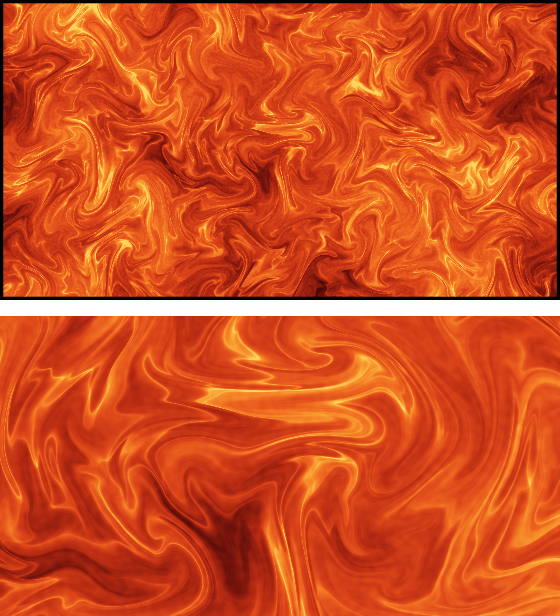
Top, the full canvas; bottom, a detail of the centre.
Write a Shadertoy shader that draws this texture.

```glsl
float hash(vec2 cell) {
    vec3 h = fract(cell.xyx * vec3(0.1031, 0.1030, 0.0973));
    h += dot(h, h.yzx + 33.33);
    return fract((h.x + h.y) * h.z);
}

float cornerSlope(vec2 cell, vec2 offset) {
    float angle = 6.2832 * hash(cell);
    return dot(vec2(cos(angle), sin(angle)), offset);
}

float gradientNoise(vec2 p) {
    vec2 cell = floor(p), f = p - cell;
    vec2 fade = f * f * f * (f * (f * 6.0 - 15.0) + 10.0);
    vec2 e = vec2(1.0, 0.0);
    float low = mix(cornerSlope(cell, f), cornerSlope(cell + e, f - e), fade.x);
    float high = mix(cornerSlope(cell + e.yx, f - e.yx),
                     cornerSlope(cell + e.xx, f - e.xx), fade.x);
    return mix(low, high, fade.y);
}

float fbm(vec2 p) {
    float sum = 0.0, amplitude = 1.0;
    for (int i = 0; i < 5; i++) {
        sum += amplitude * gradientNoise(p);
        p = mat2(1.6, 1.2, -1.2, 1.6) * p + 7.3;
        amplitude *= 0.55;
    }
    return sum;
}

// Divergence-free flow, which stretches detail into wisps
vec2 curl(vec2 p) {
    vec2 e = vec2(0.02, 0.0);
    float dx = gradientNoise(p + e) - gradientNoise(p - e);
    float dy = gradientNoise(p + e.yx) - gradientNoise(p - e.yx);
    return vec2(dy, -dx) / (2.0 * e.x);
}

// Thin bright rim, sharp on one side and glowing on the other
float filament(vec2 p) {
    float n = gradientNoise(p) + 0.25 * gradientNoise(p * 2.3 + 9.0);
    float patches = smoothstep(-0.2, 0.35, gradientNoise(p * 0.6 + 31.7));
    return patches * exp(-abs(n) * (n > 0.0 ? 32.0 : 13.0));
}

vec3 fireColor(float heat) {
    vec3 ramp[7] = vec3[7](
        vec3(0.27, 0.03, 0.03), vec3(0.50, 0.09, 0.05), vec3(0.72, 0.17, 0.07),
        vec3(0.86, 0.27, 0.10), vec3(0.94, 0.42, 0.13), vec3(0.97, 0.60, 0.18),
        vec3(1.00, 0.83, 0.36));
    float level = clamp(heat / 0.9 + 3.0, 0.0, 5.999);
    int i = int(level);
    return mix(ramp[i], ramp[i + 1], level - float(i));
}

void mainImage(out vec4 fragColor, in vec2 fragCoord) {
    vec2 p = fragCoord / iResolution.y;

    // Carry the sample point through large, then small eddies
    vec2 start = p + 3.1, q = start;
    for (int i = 0; i < 9; i++) {
        float scale = 4.5 * exp2(float(i / 3));
        q += 0.115 * curl(q * scale) / scale;
    }

    // Broad glow and dark pockets, then upright streaks
    float heat = 2.7 * fbm(mix(start, q, 0.6) * 1.9 + 11.0);
    heat += 1.4 * fbm(q * vec2(15.0, 8.0) + 5.0);

    // Overlapping translucent sheets of flame, each with its own rims
    for (int i = 0; i < 4; i++) {
        float layer = float(i);
        vec2 sheet = mix(q, start, 0.15 * layer);
        heat += 1.9 * filament(sheet * vec2(1.0, 0.7) * (6.0 + 3.0 * layer) + 17.0 * layer);
    }

    // Fine grain
    heat += 0.3 * gradientNoise(p * 110.0);
    vec3 color = fireColor(heat - 0.6);

    // Black frame
    vec2 inset = min(p, iResolution.xy / iResolution.y - p);
    float blur = 0.7 / iResolution.y;
    color *= smoothstep(-blur, blur, min(inset.x, inset.y) - 0.011);

    fragColor = vec4(color, 1.0);
}
```
